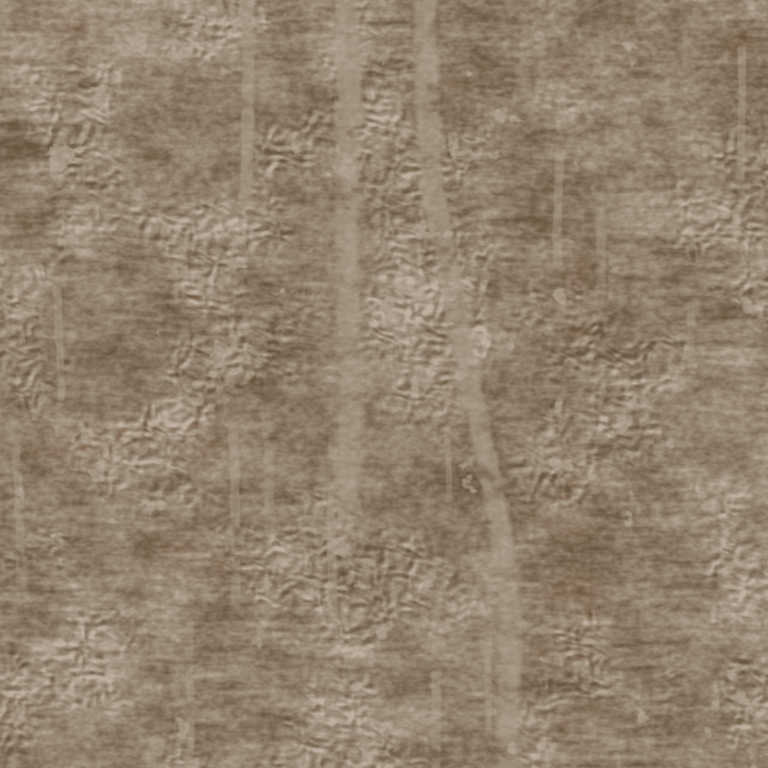
A Shadertoy shader for this texture:

```glsl
// Weathered plaster wall: brushed horizontal streaks, crumbling embossed patches,
// pale chips and long vertical drips. Layers of gradient noise build one tone value,
// which is then mapped to a ramp from umber to pale plaster.

const vec3 UMBER = vec3(0.455, 0.389, 0.303);
const vec3 PLASTER = vec3(0.709, 0.652, 0.588);
const vec3 RUST_SHIFT = vec3(0.012, -0.008, -0.010);
const int FAINT_DRIPS = 16;

float hash(vec2 cell) {
    uvec2 q = uvec2(ivec2(cell)) * uvec2(1597334673u, 3812015801u);
    uint h = (q.x ^ q.y) * 1597334673u;
    h = (h ^ (h >> 15)) * 2246822519u;
    h ^= h >> 13;
    return float(h >> 8) / 16777216.0;
}

float cornerSlope(vec2 cell, vec2 offset) {
    float angle = 6.28319 * hash(cell);
    return dot(vec2(cos(angle), sin(angle)), offset);
}

// Gradient noise, roughly -1 to 1
float gradientNoise(vec2 p) {
    vec2 i = floor(p), f = p - i;
    vec2 u = f * f * f * (f * (f * 6.0 - 15.0) + 10.0);
    vec2 e = vec2(1.0, 0.0);
    float low = mix(cornerSlope(i, f), cornerSlope(i + e, f - e), u.x);
    float high = mix(cornerSlope(i + e.yx, f - e.yx), cornerSlope(i + e.xx, f - e.xx), u.x);
    return 1.4 * mix(low, high, u.y);
}

float fbm(vec2 p, int octaves) {
    float sum = 0.0, amplitude = 0.5;
    for (int i = 0; i < octaves; i++) {
        sum += amplitude * gradientNoise(p);
        p = mat2(1.94, 0.25, -0.25, 1.94) * p + 17.3;
        amplitude *= 0.55;
    }
    return sum;
}

// Height of the crumbled surface: short chunky ridges leaning down to the right
float crumbleHeight(vec2 p) {
    p += 0.008 * vec2(gradientNoise(p * 30.0), gradientNoise(p * 30.0 + 40.0));
    vec2 q = vec2(p.x * 46.0 - p.y * 16.0, p.y * 60.0 + p.x * 26.0);
    return 0.7 * (1.0 - abs(gradientNoise(q))) + 0.5 * gradientNoise(q * 1.6 + 9.0);
}

// Ragged vertical run of paint; depth is measured down from the top edge
float drip(vec2 p, float x, float drift, float top, float bottom, float width) {
    float depth = 1.0 - p.y;
    float center = x + drift * smoothstep(0.1, 0.85, depth)
                 + 0.006 * gradientNoise(vec2(x * 50.0, depth * 5.0));
    float ragged = width * (1.0 + 0.5 * fbm(vec2(p.x * 45.0, p.y * 40.0), 2));
    float side = 1.0 - smoothstep(ragged * 0.6, ragged * 1.2, abs(p.x - center));
    float span = smoothstep(top - 0.02, top + 0.02, depth)
               * (1.0 - smoothstep(bottom - 0.07, bottom + 0.02, depth));
    return side * span;
}

float faintDrips(vec2 p) {
    float cover = 0.0;
    for (int i = 0; i < FAINT_DRIPS; i++) {
        float id = float(i);
        float x = (id + hash(vec2(id, 3.0))) / float(FAINT_DRIPS);
        float top = 0.95 * hash(vec2(id, 7.0)) - 0.1;
        float size = 0.08 + 0.20 * hash(vec2(id, 11.0));
        float width = mix(0.003, 0.007, hash(vec2(id, 19.0)));
        cover = max(cover, drip(p, x, 0.008, top, top + size, width));
    }
    return cover;
}

void mainImage(out vec4 fragColor, in vec2 fragCoord) {
    vec2 p = fragCoord / iResolution.xy;

    // Brushed ground: broad clouds, mottling, streaks and grain
    float clouds = fbm(p * vec2(3.5, 4.5) + 5.0, 3);
    float mottle = fbm(p * vec2(15.0, 23.0) + 31.0, 4);
    vec2 brushed = p + vec2(0.0, 0.006 * gradientNoise(p * 7.0));
    float streaks = fbm(brushed * vec2(12.0, 95.0) + 60.0, 2);
    float grain = fbm(p * vec2(80.0, 120.0) + 12.0, 2);
    float brushing = 0.5 + 0.8 * smoothstep(-0.2, 0.3, fbm(p * 3.0 + 80.0, 2));
    float tone = -0.48 + 2.5 * clouds + 2.7 * mottle + 2.1 * streaks * brushing + 2.5 * grain;

    // Crumbled patches, densest between the two long drips, lit from the upper left
    vec2 toCluster = (p - vec2(0.53, 0.66)) / vec2(0.07, 0.20);
    float patchiness = fbm(p * vec2(5.5, 6.0) + 47.0, 4) + 0.4 * exp(-dot(toCluster, toCluster));
    float crumbled = smoothstep(-0.03, 0.22, patchiness);
    float relief = crumbleHeight(p) - crumbleHeight(p + vec2(-0.003, 0.004));
    tone += crumbled * (0.7 + 4.2 * clamp(relief, -0.45, 0.5));

    // Long drips smooth the ground beneath them
    float longDrips = drip(p, 0.320, 0.030, -0.1, 0.29, 0.009);
    longDrips = max(longDrips, drip(p, 0.453, 0.004, -0.1, 0.72, 0.017));
    longDrips = max(longDrips, drip(p, 0.555, 0.108, -0.1, 1.1, 0.016));
    float dripTone = 1.1 + 0.7 * mottle + 1.2 * grain;
    float wear = smoothstep(0.0, 0.3, fbm(p * vec2(18.0, 26.0) + 90.0, 3));
    tone = mix(tone, dripTone, longDrips * (0.88 - 0.55 * wear));
    tone = mix(tone, dripTone + 0.2, faintDrips(p) * (0.6 - 0.6 * wear));

    // Pale chips gather inside the crumbled patches
    float chipNoise = fbm(p * vec2(19.0, 22.0) + 120.0, 4) + 0.25 * patchiness;
    float chips = smoothstep(0.33, 0.48, chipNoise);
    tone = mix(tone, 1.9 + 1.5 * grain, 0.8 * chips);

    // Colour ramp with faint rusty stains in the darker areas
    float shade = clamp(0.5 + tone / 4.6, -0.15, 1.15);
    vec3 color = mix(UMBER, PLASTER, shade);
    float rust = smoothstep(0.1, 0.45, fbm(p * vec2(6.0, 8.0) + 150.0, 3));
    color += RUST_SHIFT * rust * (1.0 - smoothstep(0.2, 0.8, shade));
    fragColor = vec4(color, 1.0);
}
```
